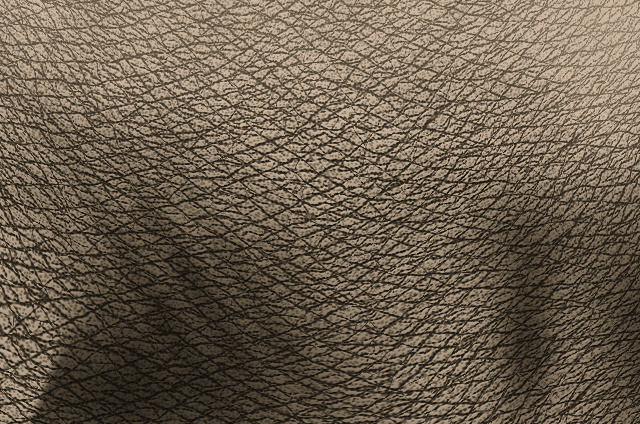
A WebGL 1 fragment shader for this texture:

```glsl
precision highp float;
// Wrinkled grey-brown elephant hide: bent nets of fine cracks over softly lit folds.
uniform vec2 u_resolution;

#define CREASES vec2(7.0, 24.0)
#define CELLS vec2(22.0, 54.0)
#define GRIT vec2(112.0, 145.0)
#define BEND 0.5
#define CRACK_WIDTH 0.0052
#define RAGGED 0.0048
#define CRACK_DEPTH 0.72
#define PIT_DEPTH 0.34
#define RELIEF 0.16
#define BRIGHTNESS 0.85

const vec3 SHADOW = vec3(0.055, 0.045, 0.03);
const vec3 HIDE = vec3(0.41, 0.355, 0.28);
const vec3 DUST = vec3(0.77, 0.69, 0.60);

vec2 hash2(vec2 p) {
  vec2 k = vec2(dot(p, vec2(127.1, 311.7)), dot(p, vec2(269.5, 183.3)));
  return fract(sin(k) * 43758.55);
}

// Cellular noise: x = distance to the nearest point in cell units,
// y = distance to the cell border in canvas units, larger on cross borders
vec2 cellular(vec2 q, vec2 scale) {
  vec2 p = q * scale;
  vec2 base = floor(p);
  vec2 nearest = vec2(8.0);
  vec2 second = vec2(8.0);
  for (int j = -1; j <= 1; j++) {
    for (int i = -1; i <= 1; i++) {
      vec2 id = base + vec2(float(i), float(j));
      vec2 d = id + 0.06 + 0.88 * hash2(id) - p;
      if (dot(d, d) < dot(nearest, nearest)) {
        second = nearest;
        nearest = d;
      } else if (dot(d, d) < dot(second, second)) {
        second = d;
      }
    }
  }
  vec2 across = second - nearest;
  vec2 normal = across * scale;
  float size = max(length(normal), 0.001);
  float border = 0.5 * dot(nearest + second, across) / size;
  float cross = 1.0 - abs(normal.y) / size;
  return vec2(length(nearest), border * (1.0 + 0.7 * cross) + 0.0032 * cross);
}

// Coordinates that run along and across the wrinkles
vec2 alongWrinkles(vec2 p) {
  p += 0.010 * sin(p.yx * vec2(11.0, 8.0) + 1.5 * sin(p * 5.0));
  p += 0.0014 * sin(p.yx * vec2(130.0, 115.0) + 2.0 * sin(p * 71.0));
  float fromCentre = p.x - 0.65;
  float turn = mix(0.3, 1.0, smoothstep(0.0, 0.6, p.y + max(p.x - 0.5, 0.0)));
  float slope = 2.0 * BEND * fromCentre * turn;
  return vec2(p.x + 0.6 * slope * (p.y - 0.5), p.y - 0.5 * slope * fromCentre);
}

// Depth of broken cracks and pits, 0 to 1
float skinDepth(vec2 p) {
  vec2 q = alongWrinkles(p);
  float grit = cellular(q, GRIT).x;
  float rough = RAGGED * (grit - 0.42);
  float wave = sin(q.x * 29.0 + 2.0 * sin(q.y * 41.0));

  // Two slanted sets of long creases cross a net of short wrinkles
  float rising = cellular(q + vec2(0.0, -0.45 * q.x), CREASES).y;
  float falling = cellular(q + vec2(3.0, 0.55 * q.x), CREASES).y;
  float net = cellular(q, CELLS).y + 0.0006 + 0.0008 * wave + rough;
  float crease = min(rising, falling) - 0.0006 * wave + 0.6 * rough;

  float crack = 1.0 - smoothstep(0.0, CRACK_WIDTH, min(net, crease));
  float pit = 1.0 - smoothstep(0.08, 0.54 + 0.08 * wave, grit);
  return 1.0 - (1.0 - CRACK_DEPTH * crack) * (1.0 - PIT_DEPTH * pit);
}

float blob(vec2 p, vec2 centre, vec2 radius) {
  vec2 d = (p - centre) / radius;
  return exp(-dot(d, d));
}

// Broad light and shade of the body
float bodyLight(vec2 p) {
  float limbEdge = p.x - 0.07 - 0.4 * p.y;
  float soft = mix(0.014, 0.18, smoothstep(0.1, 0.5, p.y));
  float body = smoothstep(-soft, soft, limbEdge);
  float light = BRIGHTNESS + 0.18 * smoothstep(0.35, 1.0, p.y);

  // Belly shadow and the diagonal folds above it
  light -= 0.60 * body * blob(p, vec2(0.28, 0.06), vec2(0.48, 0.28));
  vec2 slant = vec2(p.x * 0.77 - p.y * 0.64, p.x * 0.64 + p.y * 0.77);
  float flank = blob(slant, vec2(0.05, 0.56), vec2(0.42, 0.19));
  light -= flank * (0.30 + 0.07 * sin(dot(p, vec2(50.0, 30.0))));

  // Leg fold and right edge
  light -= 0.48 * blob(p, vec2(1.24, 0.17), vec2(0.07, 0.20));
  light -= 0.30 * blob(p, vec2(1.27, 0.42), vec2(0.18, 0.14));
  light -= 0.46 * blob(p, vec2(1.53, 0.20), vec2(0.14, 0.30));

  // Dusty highlights and faint mottling
  light += 0.12 * blob(p, vec2(1.43, 0.76), vec2(0.16, 0.28));
  light += 0.08 * blob(p, vec2(0.0, 0.42), vec2(0.13, 0.30));
  light += 0.05 * blob(p, vec2(1.05, 0.28), vec2(0.16, 0.20));
  vec2 m = p * 13.0 + 1.7 * sin(p.yx * 9.0);
  return max(light + 0.04 * sin(m.x) * sin(m.y), 0.12);
}

void main() {
  vec2 p = gl_FragCoord.xy / u_resolution.y;
  float depth = skinDepth(p);
  float depthAbove = skinDepth(p + vec2(-0.001, 0.004));
  // Dust fills the cracks near the top and on the right shoulder
  float strength = 1.05 - 0.40 * smoothstep(0.55, 1.0, p.y);
  strength -= 0.24 * blob(p, vec2(1.45, 0.8), vec2(0.18, 0.3));
  float light = bodyLight(p);
  float tone = light * (1.0 - strength * (depth + RELIEF * (depth - depthAbove)));
  tone = clamp(tone, 0.0, 1.05);
  vec3 color = mix(SHADOW, HIDE, min(tone * 2.0, 1.0));
  gl_FragColor = vec4(mix(color, DUST, max(tone * 2.0 - 1.0, 0.0)), 1.0);
}
```
